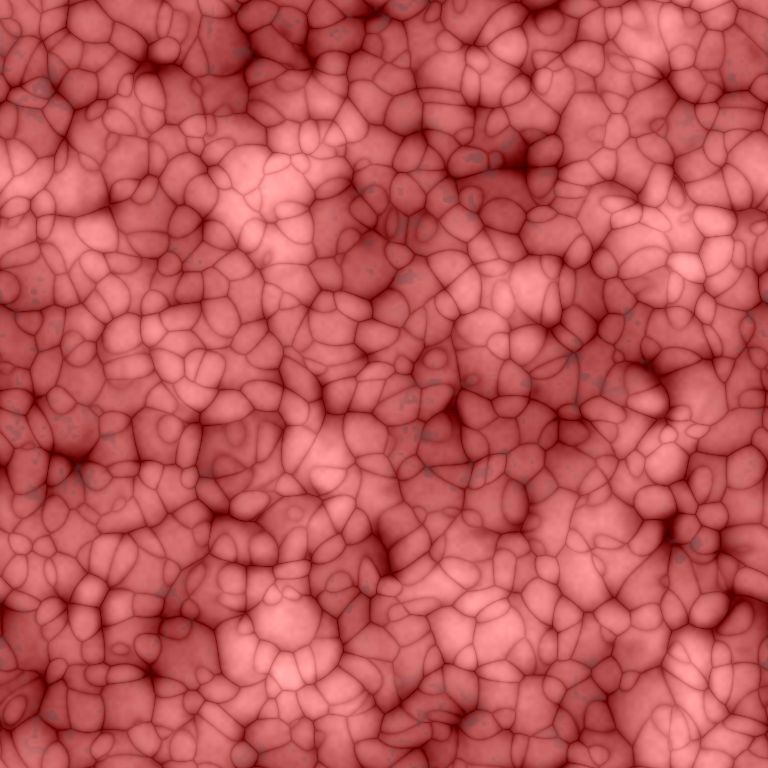
This texture is drawn by a three.js fragment shader. Its source:

```glsl
// Seamless red, fleshy surface of crowded rounded lumps with thin dark creases.
varying vec2 vUv;

const float TAU = 6.2831853;

vec3 hash3(vec2 cell, float seed) {
  vec3 p = fract((cell.xyx + seed) * vec3(0.1031, 0.1030, 0.0973));
  p += dot(p, p.yxz + 33.33);
  return fract((p.xxy + p.yzz) * p.zyx);
}

// Layered sines with whole-number wave vectors, so the field wraps; deviation near 1.
float waves(vec2 uv, float lowest, float highest, float seed) {
  float sum = 0.0;
  for (int i = 0; i < 12; i++) {
    vec3 h = hash3(vec2(float(i), 7.0), seed);
    float angle = TAU * h.x;
    vec2 k = floor(mix(lowest, highest, h.y) * vec2(cos(angle), sin(angle)) + 0.5);
    sum += sin(TAU * (dot(k, uv) + h.z));
  }
  return sum * sqrt(2.0 / 12.0);
}

// Wrapping value noise in three octaves, 0 to 1.
float mottle(vec2 uv) {
  float sum = 0.0, period = 44.0, weight = 0.45;
  for (int i = 0; i < 3; i++) {
    vec2 cell = floor(uv * period), f = fract(uv * period);
    f = f * f * (3.0 - 2.0 * f);
    vec2 a = mod(cell, period), b = mod(cell + 1.0, period);
    float low = mix(hash3(a, period).x, hash3(vec2(b.x, a.y), period).x, f.x);
    float high = mix(hash3(vec2(a.x, b.y), period).x, hash3(b, period).x, f.x);
    sum += weight * mix(low, high, f.y);
    period *= 2.0;
    weight *= 0.75;
  }
  return sum / 1.04;
}

// Cellular layer of stretched domes; keeps the two highest surfaces in top.
void addLumps(vec2 uv, float count, float seed, inout vec2 top) {
  vec2 p = uv * count, home = floor(p);
  for (int y = -2; y <= 2; y++) {
    for (int x = -2; x <= 2; x++) {
      vec2 cell = home + vec2(float(x), float(y));
      vec3 place = hash3(mod(cell, count), seed);
      vec3 form = hash3(mod(cell, count), seed + 41.0);
      vec2 d = p - cell - mix(vec2(0.08), vec2(0.92), place.xy);
      float c = cos(TAU * place.z), s = sin(TAU * place.z);
      float stretch = mix(1.0, 1.32, form.x);
      d = vec2(c * d.x + s * d.y, c * d.y - s * d.x) * vec2(1.0 / stretch, stretch);
      float radius = mix(0.55, 0.78, form.y);
      float height = mix(0.7, 1.08, form.z) - dot(d, d) / (radius * radius);
      top = height > top.x ? vec2(height, top.x) : vec2(top.x, max(top.y, height));
    }
  }
}

void main() {
  // Bend the domain so that outlines and creases curve.
  vec2 bend = vec2(waves(vUv, 4.0, 12.0, 3.0), waves(vUv, 4.0, 12.0, 19.0));
  vec2 uv = vUv + 0.0045 * bend;

  // Large and small lumps share one surface.
  vec2 top = vec2(-1.0);
  addLumps(uv, 15.0, 5.0, top);
  addLumps(uv, 22.0, 73.0, top);
  float dome = smoothstep(-0.5, 1.05, top.x);
  float crease = exp(-9.0 * (top.x - top.y));

  // Broad light and dark regions, then fine blotches.
  float swell = waves(vUv, 1.0, 6.0, 11.0);
  float grain = mottle(vUv);
  float tone = 0.32 + 0.42 * (dome - 0.67) + 0.08 * swell;
  tone += 0.13 * (grain - 0.5) - 0.13 * crease;

  // Red ramp, with faint grey stains in the dark regions.
  vec3 color = vec3(0.4 + tone, vec2(max(tone, 0.0)));
  float stain = smoothstep(0.56, 0.8, grain) * smoothstep(0.2, -1.4, swell);
  color = mix(color, vec3(0.38, 0.24, 0.25), 0.45 * stain);
  gl_FragColor = vec4(clamp(color, 0.0, 1.0), 1.0);
}
```
